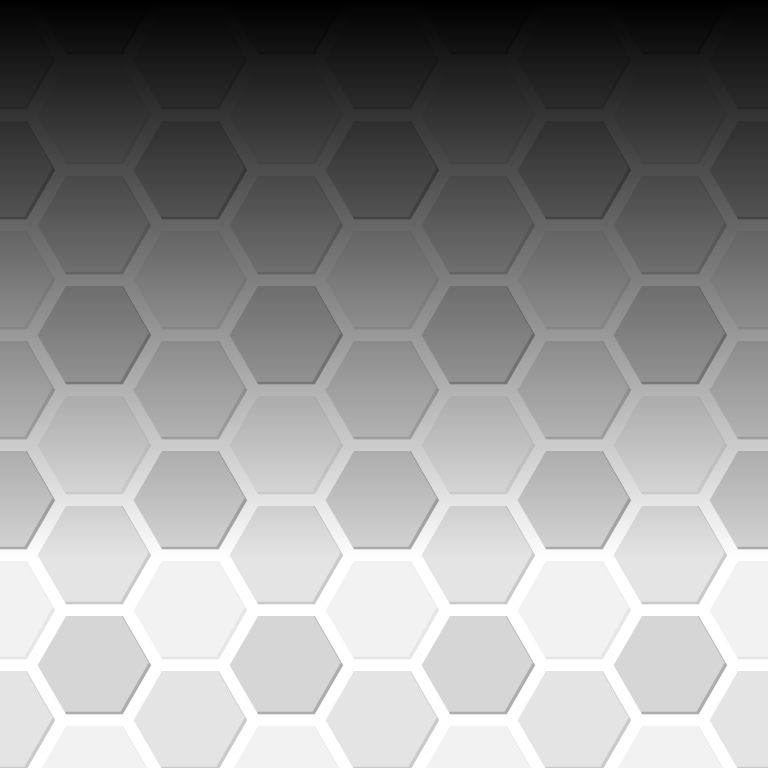
This pattern is drawn by a WebGL 1 fragment shader. Its source:

```glsl
precision highp float;

// Honeycomb of sunken flat-topped hexagons over a vertical black-to-white ramp.
// Two interleaved rectangular lattices give the staggered columns; each hexagon
// takes one of three depths, and a deeper one has a darker floor and edge shadow.

uniform vec2 u_resolution;

const vec2 PITCH = vec2(0.25, 0.14323);           // spacing inside one lattice
const vec2 ORIGIN = vec2(0.1230, 0.4365);         // centre of one deepest cell
const vec2 STAGGER = PITCH * vec2(0.5, 1.5);      // offset of the second lattice
const vec2 FLOOR_SHIFT = vec2(-0.0031, -0.0033);  // floor moves up and left
const float APOTHEM = 0.0639;
const float RAMP_END = 0.729;                     // where the ramp reaches white

// Signed distance to a flat-topped hexagon.
float hexDistance(vec2 p, float apothem) {
  p = abs(p);
  return max(p.y, dot(p, vec2(0.8660254, 0.5))) - apothem;
}

// Antialiased coverage of the inside of a distance field.
float coverage(float dist, float pixel) {
  return clamp(0.5 - dist / pixel, 0.0, 1.0);
}

// Depth cycles down each column: deep, shallow, medium.
float cellDepth(float row) {
  float tier = floor(mod(2.0 * row + 0.5, 3.0));
  return 0.16 - 0.055 * tier;
}

// Brightness factor of one lattice: 1 on the ribs, lower in the cells.
float latticeShade(vec2 p, vec2 origin, float pixel) {
  vec2 cell = floor((p - origin) / PITCH + 0.5);
  vec2 local = p - origin - cell * PITCH;
  float depth = cellDepth(cell.y);

  float recess = hexDistance(local, APOTHEM);
  float base = max(recess, hexDistance(local - FLOOR_SHIFT, APOTHEM));

  // The exposed wall is twice as dark as the floor.
  float inside = mix(1.0 - 2.0 * depth, 1.0 - depth, coverage(base, pixel));
  return mix(1.0, inside, coverage(recess, pixel));
}

void main() {
  float pixel = 1.0 / u_resolution.y;
  vec2 p = gl_FragCoord.xy * pixel;
  p.y = 1.0 - p.y;  // measured downwards from the top edge

  float ramp = clamp(p.y / RAMP_END, 0.0, 1.0);
  float shade = latticeShade(p, ORIGIN, pixel)
              * latticeShade(p, ORIGIN + STAGGER, pixel);

  gl_FragColor = vec4(vec3(ramp * shade), 1.0);
}
```
